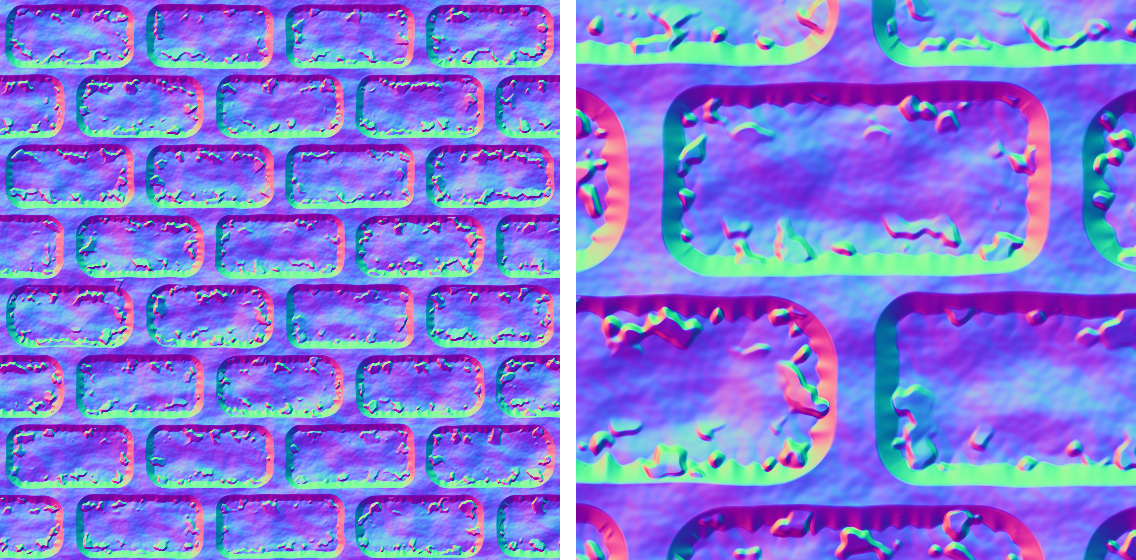
Left, the full canvas; right, a detail of the centre.
Give the GLSL for this texture map, as a Shadertoy shader.

```glsl
float hash(vec2 p) {
    return fract(sin(dot(p, vec2(127.1, 311.7))) * 43758.55);
}

vec2 lattice(vec2 cell, vec2 period) {
    float angle = 6.2832 * hash(mod(cell, period) + 0.37);
    return vec2(cos(angle), sin(angle));
}

// Gradient noise that wraps after a whole number of cells
float noise(vec2 p, vec2 period) {
    vec2 i = floor(p), f = p - i;
    vec2 u = f * f * f * (f * (f * 6.0 - 15.0) + 10.0);
    vec2 s = vec2(1, 0);
    float a = dot(lattice(i, period), f);
    float b = dot(lattice(i + s.xy, period), f - s.xy);
    float c = dot(lattice(i + s.yx, period), f - s.yx);
    float d = dot(lattice(i + s.xx, period), f - s.xx);
    return mix(mix(a, b, u.x), mix(c, d, u.x), u.y);
}

float tiledNoise(vec2 p, vec2 frequency) {
    return noise(p * frequency, 8.0 * frequency);
}

float roundedBox(vec2 p, vec2 halfSize, float radius) {
    vec2 q = abs(p) - halfSize + radius;
    return length(max(q, 0.0)) + min(max(q.x, q.y), 0.0) - radius;
}

// Stone grain shared by the mortar and the bricks
float grain(vec2 p) {
    float h = 0.18 * tiledNoise(p, vec2(1, 2));
    h += 0.07 * tiledNoise(p + 0.31, vec2(3, 4));
    h += 0.018 * tiledNoise(p, vec2(7, 10));
    return h + 0.006 * tiledNoise(p, vec2(19, 23));
}

float brickHeight(vec2 p) {
    // Running bond: four bricks across, eight courses
    vec2 q = p + vec2(1.0 - mod(floor(p.y), 2.0), 0);
    vec2 id = floor(q / vec2(2, 1));
    vec2 local = q - (id + 0.5) * vec2(2, 1) + vec2(0, 0.02);
    id = mod(id, vec2(4, 8));
    float seed = hash(id + 3.1), wear = hash(id + 17.6);

    // Uneven outline
    local.y += (seed - 0.5) * 0.022 * local.x;
    local += 0.018 * vec2(tiledNoise(p, vec2(3)), tiledNoise(p + 2.7, vec2(3)));
    vec2 halfSize = vec2(0.915, 0.452) - 0.015 * vec2(seed, wear);
    float inside = -roundedBox(local, halfSize, 0.2 + 0.13 * wear);

    // Chisel marks run straight across each edge
    vec2 edge = abs(local) - halfSize;
    float along = edge.x > edge.y ? local.y : local.x;
    float teeth = noise(vec2(along * 13.0, seed * 40.0 + 0.5), vec2(97));
    float slope = 4.0 * (1.0 + (0.25 + 0.35 * wear) * teeth);

    // Domed face with broken flakes near the rim
    float face = 0.4 - 0.32 * local.y * local.y - 0.03 * local.x * local.x;
    float rim = 1.0 - smoothstep(0.08, 0.3, inside);
    float flake = tiledNoise(p, vec2(5, 6)) + 0.35 * tiledNoise(p, vec2(14));
    face -= rim * (0.1 + 0.2 * wear) * smoothstep(0.12, 0.3, flake);
    face += 0.12 * wear * tiledNoise(p + 4.4, vec2(2));
    face -= 0.04 * rim * abs(tiledNoise(p + 1.9, vec2(9, 7)));
    return min(max(inside, 0.0) * slope, face);
}

float height(vec2 p) {
    return grain(p) + brickHeight(p);
}

void mainImage(out vec4 fragColor, in vec2 fragCoord) {
    vec2 p = 8.0 * fragCoord / iResolution.xy;

    // Surface slope by central differences
    vec2 e = vec2(0.012, 0);
    vec2 slope = vec2(height(p + e.xy) - height(p - e.xy),
                      height(p + e.yx) - height(p - e.yx)) / (2.0 * e.x);

    // Tangent-space normal with green pointing down
    vec3 normal = normalize(vec3(-slope.x, slope.y - 0.1, 1));
    fragColor = vec4(0.5 + 0.5 * normal, 1);
}
```
